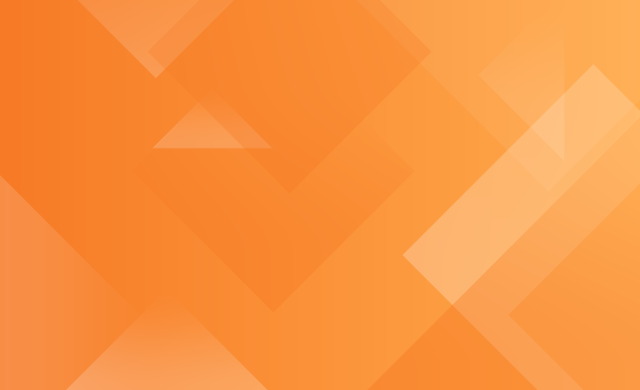
This background is drawn by a WebGL 1 fragment shader. Its source:

```glsl
precision highp float;
// Orange gradient background with overlapping translucent diamonds, triangles and bands.
uniform vec2 u_resolution;

const float FAR = 9.0;
const vec3 WHITE = vec3(1.0);
const vec3 DEEP_ORANGE = vec3(0.965, 0.47, 0.14);

// Antialiased half plane: 1 where value exceeds edge
float above(float edge, float value) {
  float blur = 1.0 / u_resolution.y;
  return smoothstep(edge - blur, edge + blur, value);
}

// Rectangle in diagonal coordinates, so a diamond on the canvas
float diamond(vec2 diag, vec2 low, vec2 high) {
  return above(low.x, diag.x) * above(low.y, diag.y)
       * above(diag.x, high.x) * above(diag.y, high.y);
}

void main() {
  // Canvas heights, y pointing down; diag holds the two 45 degree axes
  vec2 uv = gl_FragCoord.xy / u_resolution;
  vec2 p = vec2(uv.x * 1.641, 1.0 - uv.y);
  vec2 diag = vec2(p.x + p.y, p.x - p.y);

  // Horizontal base gradient
  vec3 color = mix(vec3(0.967, 0.478, 0.148), vec3(1.0, 0.67, 0.3), uv.x);

  // Pale triangle hanging from the top edge
  float hanging = diamond(diag, vec2(-FAR, 0.199), vec2(0.6, FAR));
  color = mix(color, WHITE, hanging * mix(0.11, 0.18, p.y / 0.2));

  // Small triangle with a flat base
  float small = diamond(diag, vec2(0.771, -FAR), vec2(FAR, 0.318)) * above(p.y, 0.38);
  color = mix(color, WHITE, small * 0.2 * smoothstep(0.21, 0.38, p.y));

  // Pale band across the top right
  float band = diamond(diag, vec2(-FAR, 0.915), vec2(1.897, FAR));
  color = mix(color, WHITE, band * 0.06);

  // Two deep diamonds in the centre
  float lower = diamond(diag, vec2(0.776, -0.1), vec2(1.502, 0.624));
  color = mix(color, DEEP_ORANGE, lower * 0.36 * smoothstep(0.2, 0.65, p.y));
  float upper = diamond(diag, vec2(0.511, 0.246), vec2(1.239, 0.974));
  color = mix(color, DEEP_ORANGE, upper * mix(0.24, 0.36, p.y * 2.0));

  // Lower left wedge, fading to the right
  float wedge = above(diag.y, -0.449);
  color = mix(color, WHITE, wedge * 0.15 * (1.0 - smoothstep(0.0, 0.42, p.x)));

  // Triangle rising from the bottom edge
  float rising = diamond(diag, vec2(1.169, -FAR), vec2(FAR, -0.314));
  color = mix(color, WHITE, rising * 0.21 * smoothstep(0.73, 1.02, p.y));

  // Upright triangle at the upper right
  float upright = diamond(diag, vec2(1.419, 1.034), vec2(FAR)) * above(p.x, 1.447);
  color = mix(color, WHITE, upright * 0.1 * smoothstep(0.0, 0.3, p.y));

  // Deep lower right corner, fading upwards
  float corner = above(1.942, diag.x);
  color = mix(color, DEEP_ORANGE, corner * mix(0.05, 0.45, smoothstep(0.3, 0.95, p.y)));

  // Bright bar, dimmer frame below it and the inset inside the frame
  float frame = diamond(diag, vec2(1.686, 0.378), vec2(FAR, 1.357));
  float inset = diamond(diag, vec2(2.111, 0.496), vec2(FAR));
  float barLight = mix(0.25, 0.19, smoothstep(0.4, 1.3, diag.y));
  float frameLight = mix(mix(barLight, 0.14, corner), 0.05, inset);
  color = mix(color, WHITE, frame * frameLight);

  gl_FragColor = vec4(color, 1.0);
}
```
